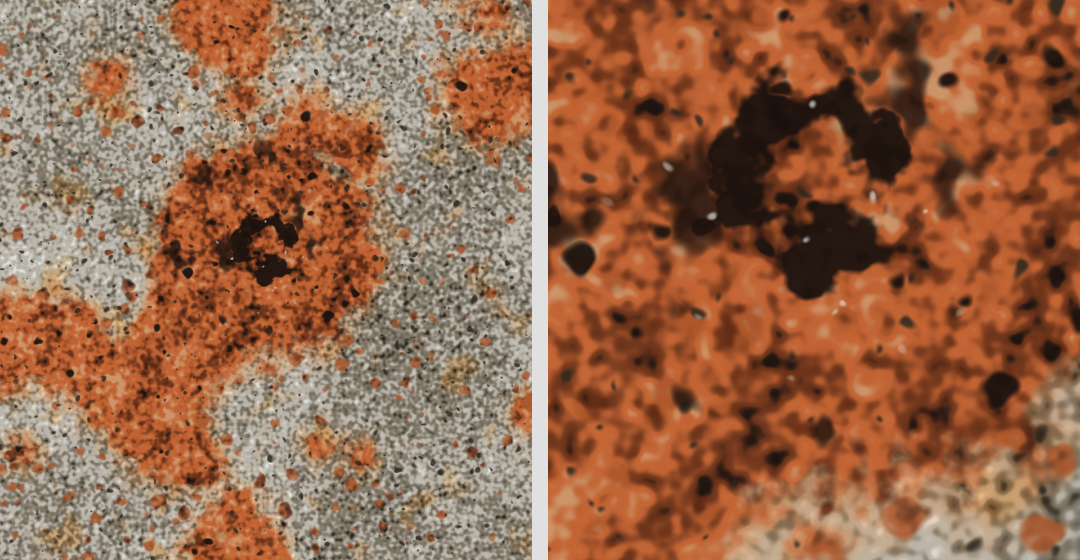
Left, the full canvas; right, a detail of the centre.
A WebGL 1 fragment shader for this texture:

```glsl
precision highp float;
// Weathered grey stone grown over by rust-orange lichen with dark pits.
uniform vec2 u_resolution;

const vec3 STONE_DARK = vec3(0.17, 0.15, 0.12);
const vec3 STONE_MID = vec3(0.49, 0.46, 0.40);
const vec3 STONE_PALE = vec3(0.73, 0.71, 0.67);
const vec3 STONE_BRIGHT = vec3(0.87, 0.88, 0.86);
const vec3 RUST_DEEP = vec3(0.42, 0.19, 0.09);
const vec3 RUST = vec3(0.76, 0.38, 0.19);
const vec3 RUST_PALE = vec3(0.80, 0.58, 0.41);
const vec3 PIT = vec3(0.09, 0.06, 0.05);
const vec2 CORE = vec2(0.475, 0.557);  // middle of the large patch
const float BODY_RADIUS = 0.195;
const float GRAIN = 125.0;             // finest stone grains per canvas height
const float SPECK_CELLS = 34.0;
const float PIT_CELLS = 27.0;

vec2 hash2(vec2 cell) {
  vec3 q = fract(cell.xyx * vec3(0.1031, 0.1030, 0.0973));
  q += dot(q, q.yzx + 33.33);
  return fract((q.xx + q.yz) * q.zy);
}

float corner(vec2 cell, vec2 offset) {
  return dot(hash2(cell) * 2.0 - 1.0, offset);
}

// Gradient noise, roughly -1 to 1
float noise(vec2 p) {
  vec2 i = floor(p), f = fract(p), e = vec2(1.0, 0.0);
  vec2 u = f * f * f * (f * (f * 6.0 - 15.0) + 10.0);
  float low = mix(corner(i, f), corner(i + e.xy, f - e.xy), u.x);
  float high = mix(corner(i + e.yx, f - e.yx), corner(i + 1.0, f - 1.0), u.x);
  return 1.6 * mix(low, high, u.y);
}

float fbm(vec2 p) {
  float sum = 0.0, amp = 0.5;
  for (int i = 0; i < 4; i++) {
    sum += amp * noise(p);
    p = mat2(1.6, 1.2, -1.2, 1.6) * p + 7.3;
    amp *= 0.5;
  }
  return sum;
}

float capsule(vec2 p, vec2 a, vec2 b, float r) {
  vec2 ab = b - a;
  return length(p - a - ab * clamp(dot(p - a, ab) / dot(ab, ab), 0.0, 1.0)) - r;
}

// Distance to randomly placed discs, one per grid cell at most
float scatter(vec2 p, float cells, float density, vec2 radii, float seed) {
  vec2 g = p * cells, id = floor(g);
  float d = 1.0;
  for (int y = -1; y <= 1; y++)
    for (int x = -1; x <= 1; x++) {
      vec2 c = id + vec2(float(x), float(y));
      vec2 pick = hash2(c + seed + 57.0);
      float r = mix(radii.x, radii.y, pick.y * pick.y);
      if (pick.x < density) d = min(d, length(c + hash2(c + seed) - g) - r);
    }
  return d / cells;
}

// Large patch with its lobes, and round colonies circling it
float colonies(vec2 p) {
  float d = length(p - CORE) - BODY_RADIUS;
  d = min(d, capsule(p, CORE, vec2(0.27, 0.32), 0.10));
  d = min(d, capsule(p, vec2(0.10, 0.40), vec2(0.32, 0.20), 0.068));
  d = min(d, capsule(p, vec2(0.54, 0.78), vec2(0.64, 0.72), 0.045));
  for (int i = 0; i < 6; i++) {
    float k = float(i), a = 1.73 - 1.134 * k;
    vec2 c = CORE + (0.41 + 0.15 * sin(k * 0.628)) * vec2(cos(a), sin(a));
    d = min(d, length(p - c) - 0.070 - 0.042 * cos(2.1 * k - 0.9));
  }
  return min(d, scatter(p, 5.0, 0.28, vec2(0.08, 0.19), 11.0));
}

vec3 stoneColour(vec2 p) {
  float s = 0.58 - 0.10 * p.x + 0.40 * fbm(p * 3.5) + 0.22 * fbm(p * 22.0);
  s += 0.28 * noise(p * GRAIN * 0.58) + 0.32 * noise(p * GRAIN + 31.0);
  vec3 c = mix(STONE_DARK, STONE_MID, smoothstep(0.02, 0.38, s));
  c = mix(c, STONE_PALE, smoothstep(0.36, 0.66, s));
  c = mix(c, STONE_BRIGHT, smoothstep(0.68, 1.0, s));
  float tan_stain = smoothstep(0.08, 0.45, fbm(p * 13.0 + 4.0));
  return mix(c, c * vec3(1.05, 0.90, 0.70), tan_stain);
}

vec3 rustColour(vec2 p, float q) {
  float ring = exp(-pow((q - 0.165) / 0.035, 2.0));
  float tone = 0.52 + 0.85 * fbm(p * 17.0 + 9.0) + 0.40 * noise(p * 72.0);
  tone += 0.22 * noise(p * GRAIN) - 0.17 * ring - 0.12 * smoothstep(0.09, 0.04, q);
  vec3 c = mix(RUST_DEEP, RUST, smoothstep(0.20, 0.56, tone));
  c = mix(c, RUST_PALE, smoothstep(0.60, 0.92, tone));
  return mix(PIT, c, smoothstep(-0.06, 0.20, tone));
}

void main() {
  vec2 p = gl_FragCoord.xy / u_resolution.y;
  float q = length(p - CORE);
  vec2 warp = vec2(noise(p * 60.0), noise(p * 60.0 + 17.0));
  float rough = 0.055 * fbm(p * 11.0) + 0.030 * fbm(p * 42.0);
  float edge = colonies(p + 0.006 * warp) + rough;

  // Stone, a tan halo, then the rust itself
  vec3 rust = rustColour(p, q);
  vec3 col = stoneColour(p);
  col = mix(col, col * vec3(1.12, 0.86, 0.62), 0.75 * smoothstep(0.045, -0.01, edge));
  float cover = smoothstep(0.012, -0.014, edge);
  col = mix(col, rust, 0.95 * cover);

  // Loose rust crumbs, denser near the colonies
  vec2 bent = p + 0.005 * warp;
  float crowd = 0.012 * smoothstep(0.10, 0.0, edge) + 0.012 * fbm(p * 6.0);
  float speck = scatter(bent, SPECK_CELLS, 0.34, vec2(0.08, 0.36), 23.0) - 0.25 * crowd;
  col = mix(col, rust * 0.88, 0.85 * smoothstep(0.003, -0.003, speck));
  float crumb = scatter(bent, SPECK_CELLS * 1.7, 0.17, vec2(0.08, 0.28), 71.0);
  col = mix(col, STONE_DARK, 0.85 * smoothstep(0.002, -0.002, crumb));

  // Round pits, dark blotches and the broken black ring at the core
  float pit = scatter(bent, PIT_CELLS, 0.22, vec2(0.08, 0.30), 41.0);
  float dark = cover * smoothstep(0.003, -0.002, pit);
  float blotch = smoothstep(0.20, 0.38, fbm(p * 12.0 + 3.0) + 0.2 * noise(p * 55.0));
  dark = max(dark, 0.85 * blotch * smoothstep(0.22, 0.16, q));
  float hollow = abs(q - 0.045) - 0.014 + 0.06 * fbm(p * 24.0 + 2.0);
  dark = max(dark, smoothstep(0.006, -0.006, hollow));
  col = mix(col, PIT, 0.92 * dark);

  // Few wet glints around the core
  float glint = scatter(bent, 45.0, 0.10, vec2(0.04, 0.13), 5.0);
  col = mix(col, STONE_BRIGHT, 0.7 * smoothstep(0.002, -0.001, glint) * smoothstep(0.17, 0.05, q));
  gl_FragColor = vec4(col, 1.0);
}
```
